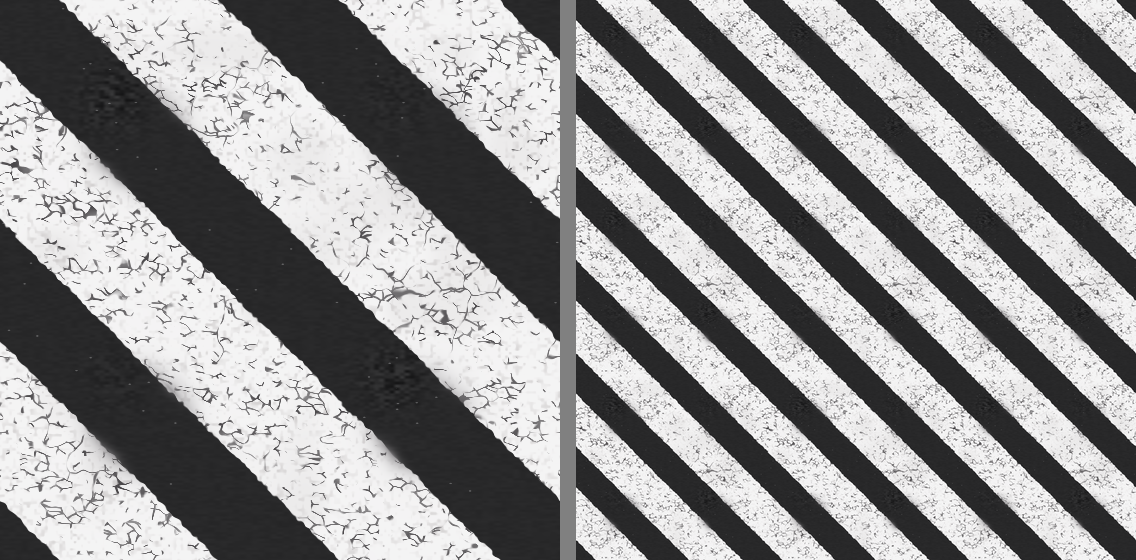
Left, the tile; right, the same tile 3 across and 3 down.
Reproduce this pattern procedurally as a Shadertoy shader.

```glsl
const float REPEATS = 2.0;            // stripes across and down
const float STRIPE_CENTRE = 0.497;    // in stripe periods
const float STRIPE_HALF = 0.284;
const float EDGE_WOBBLE = 0.010;
const float EDGE_CHIP = 0.016;
const vec3 ASPHALT = vec3(0.157, 0.157, 0.161);
const vec3 PAINT = vec3(0.957, 0.955, 0.956);
const vec3 PAINT_STAIN = vec3(0.83, 0.82, 0.82);
const vec3 CRACK = vec3(0.27, 0.26, 0.27);
const vec3 SCUFF = vec3(0.53, 0.52, 0.53);
const float FINE_WIDTH = 0.19;        // in crack cells
const float LONG_WIDTH = 0.06;
const float SPECK_CELLS = 84.0;
const float SPECK_DENSITY = 0.012;
const vec2 SCUFF_POS = vec2(0.61, 0.39);   // on the tile diagonal
const vec2 SCUFF_SIZE = vec2(0.12, 0.028); // length, width in tiles
const vec2 ROUGH_POS = vec2(0.41, 0.65);
const float ROUGH_RADIUS = 0.13;

float hash(vec2 p) {
    return fract(sin(dot(p, vec2(127.1, 311.7))) * 43758.5453);
}

vec2 hash2(vec2 p) {
    return vec2(hash(p + 3.1), hash(p + 17.3));
}

// Value noise that wraps over the unit square
float noise(vec2 uv, vec2 cells) {
    vec2 p = uv * cells, i = floor(p), f = fract(p);
    f = f * f * (3.0 - 2.0 * f);
    float a = hash(mod(i, cells));
    float b = hash(mod(i + vec2(1, 0), cells));
    float c = hash(mod(i + vec2(0, 1), cells));
    float d = hash(mod(i + 1.0, cells));
    return mix(mix(a, b, f.x), mix(c, d, f.x), f.y);
}

// Gap between the two nearest cell points: zero on the cell borders
float cellGap(vec2 p, vec2 period) {
    vec2 i = floor(p), f = fract(p);
    float near = 9.0, next = 9.0;
    for (int y = -1; y <= 1; y++)
    for (int x = -1; x <= 1; x++) {
        vec2 o = vec2(x, y);
        float d = length(o + hash2(mod(i + o, period)) - f);
        next = min(next, max(near, d));
        near = min(near, d);
    }
    return next - near;
}

// Broken cracks: short slanted flecks and a few long, thin lines
float cracks(vec2 uv) {
    vec2 warp = vec2(noise(uv, vec2(61)), noise(uv, vec2(67))) - 0.5;
    vec2 p = uv + 0.010 * warp;
    vec2 slanted = vec2(30.0 * (p.x + 2.0 * p.y), 32.0 * (p.x - p.y));
    float wear = noise(uv, vec2(7)) * 0.6 + noise(uv, vec2(19)) * 0.4;
    float breaks = noise(uv, vec2(73, 79));
    float fine = 1.0 - smoothstep(0.3 * FINE_WIDTH, FINE_WIDTH, cellGap(slanted, vec2(30, 32)));
    fine *= smoothstep(0.0, 0.16, breaks + 0.55 * (wear - 0.5) - 0.56);
    float thin = 1.0 - smoothstep(0.2 * LONG_WIDTH, LONG_WIDTH, cellGap(p * 17.0, vec2(17)));
    thin *= smoothstep(0.60, 0.72, noise(uv, vec2(13))) * smoothstep(0.2, 0.5, breaks);
    return max(fine * (0.55 + 0.45 * noise(uv, vec2(41))), 0.75 * thin);
}

// Sparse pale grains
float specks(vec2 uv, float density) {
    vec2 p = uv * SPECK_CELLS, id = mod(floor(p), SPECK_CELLS);
    vec2 d = (fract(p) - 0.3 - 0.4 * hash2(id)) * vec2(0.6, 1.0);
    return step(1.0 - density, hash(id + 7.7)) * (1.0 - smoothstep(0.04, 0.17, length(d)));
}

// Rubbed streaks along both stripe edges, stronger in some tiles
float scuffs(vec2 uv) {
    vec2 tile = floor(uv * REPEATS), local = fract(uv * REPEATS);
    float total = 0.0;
    for (int k = 0; k < 2; k++) {
        vec2 d = local - SCUFF_POS[k];
        float along = (d.x - d.y) * 0.7071 / SCUFF_SIZE.x;
        float across = (d.x + d.y) * 0.7071 / SCUFF_SIZE.y;
        float strength = 0.45 + 0.5 * hash(tile + 5.0 * float(k) + 2.0);
        total += strength * exp(-along * along - abs(across));
    }
    return total * (0.6 + 0.6 * noise(uv, vec2(37)));
}

float roughPatch(vec2 uv) {
    vec2 tile = floor(uv * REPEATS), d = fract(uv * REPEATS) - ROUGH_POS;
    float strength = 0.3 + 0.7 * hash(tile + 9.0);
    return strength * exp(-dot(d, d) / (ROUGH_RADIUS * ROUGH_RADIUS));
}

void mainImage(out vec4 fragColor, in vec2 fragCoord) {
    vec2 uv = fragCoord / iResolution.xy;
    float scuff = scuffs(uv), rough = roughPatch(uv);

    // Asphalt with a level grain, pits and grains
    vec3 ground = ASPHALT + 0.022 * (noise(uv, vec2(90, 250)) - 0.5);
    ground += 0.17 * rough * (noise(uv, vec2(110, 190)) - 0.55);
    ground += 0.22 * specks(uv, SPECK_DENSITY + 0.12 * rough);
    ground = mix(ground, SCUFF, 0.6 * scuff * scuff);

    // Stained and cracked paint
    float stain = smoothstep(0.5, 1.0, noise(uv, vec2(157))) * noise(uv, vec2(43));
    stain += 0.25 * smoothstep(0.5, 0.9, noise(uv, vec2(11)));
    vec3 paint = mix(PAINT, PAINT_STAIN, stain);
    paint = mix(paint, SCUFF, min(0.85 * scuff, 1.0));
    paint = mix(paint, CRACK, cracks(uv));

    // Diagonal stripes with chipped edges
    float s = fract(REPEATS * (uv.x + uv.y));
    float edge = STRIPE_HALF - abs(s - STRIPE_CENTRE);
    edge += EDGE_WOBBLE * (noise(uv, vec2(23)) - 0.5) + EDGE_CHIP * (noise(uv, vec2(113)) - 0.5);
    float aa = REPEATS * 1.2 / iResolution.y;
    fragColor = vec4(mix(ground, paint, smoothstep(-aa, aa, edge)), 1.0);
}
```
